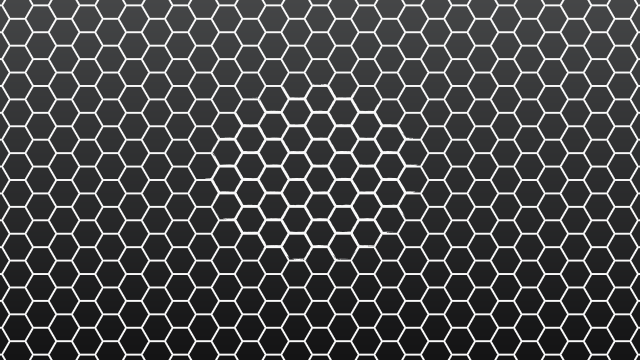
Write a WebGL 2 fragment shader that draws this pattern.

```glsl
#version 300 es
precision highp float;
// White honeycomb mesh over a charcoal gradient, with a thicker, rough patch in the middle.

#define ROWS 13.4                        // cells per canvas height
#define LINE_WIDTH 0.072                 // in cell heights
#define PATCH_EXTRA 0.018                // added line width inside the patch
#define PATCH_SHIFT vec2(0.008, 0.028)   // offset of the doubled mesh
#define PATCH_CENTER vec2(-0.018, 0.020) // in canvas heights
#define PATCH_RADIUS vec2(0.293, 0.248)
#define ROUGHNESS 0.010
#define TOP_COLOR vec3(0.270, 0.275, 0.280)
#define MID_COLOR vec3(0.172, 0.175, 0.180)
#define BOTTOM_COLOR vec3(0.078, 0.078, 0.082)
#define LINE_COLOR vec3(0.975)

uniform vec2 u_resolution;
out vec4 fragColor;

const float SQRT3 = 1.7320508;

// Offset from the center of the nearest flat-topped hexagon of height 1
vec2 hexLocal(vec2 q) {
    vec2 period = vec2(SQRT3, 1.0);
    vec2 a = mod(q + 0.5 * period, period) - 0.5 * period;
    vec2 b = mod(q, period) - 0.5 * period;
    return dot(a, a) < dot(b, b) ? a : b;
}

// Distance to the nearest cell border
float borderDistance(vec2 q) {
    vec2 h = abs(hexLocal(q));
    return 0.5 - max(h.y, dot(h, vec2(0.5 * SQRT3, 0.5)));
}

// Layered sines for uneven line edges, about -1 to 1
float ripple(vec2 q) {
    float sum = 0.0;
    float amplitude = 0.55;
    for (int i = 0; i < 3; i++) {
        sum += amplitude * sin(q.x * 11.0 + 2.0 * sin(q.y * 7.0)) * cos(q.y * 13.0 + q.x * 3.0);
        q = mat2(0.8, 0.6, -0.6, 0.8) * q * 1.9 + 1.7;
        amplitude *= 0.5;
    }
    return sum;
}

// Antialiased coverage of a line of the given width
float lineMask(float dist, float width, float pixel) {
    return clamp((0.5 * width - dist) / pixel + 0.5, 0.0, 1.0);
}

void main() {
    vec2 p = (gl_FragCoord.xy - 0.5 * u_resolution) / u_resolution.y;
    vec2 q = p * ROWS;
    float pixel = ROWS / u_resolution.y;

    // Background: vertical gradient in two spans
    float height = p.y + 0.5;
    vec3 color = mix(BOTTOM_COLOR, MID_COLOR, smoothstep(0.0, 0.5, height) * 0.3 + min(height * 2.0, 1.0) * 0.7);
    color = mix(color, TOP_COLOR, clamp(height * 2.0 - 1.0, 0.0, 1.0));

    // Regular mesh
    float mesh = lineMask(borderDistance(q), LINE_WIDTH, pixel);

    // Patch: shifted copy with uneven edges and a ragged outline
    float rough = ripple(q);
    float outline = length((p - PATCH_CENTER) / PATCH_RADIUS) + 0.05 * rough;
    float inside = 1.0 - smoothstep(0.96, 1.02, outline);
    float width = LINE_WIDTH + PATCH_EXTRA + 2.0 * ROUGHNESS * rough;
    float doubled = inside * lineMask(borderDistance(q - PATCH_SHIFT), width, pixel);

    color = mix(color, LINE_COLOR, max(mesh, doubled));
    fragColor = vec4(color, 1.0);
}
```
